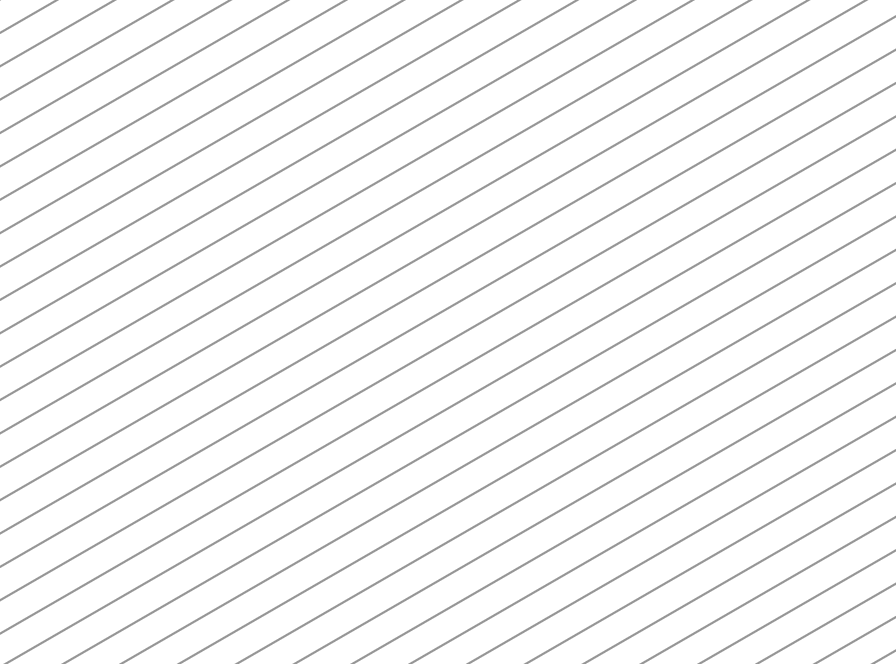
This pattern is drawn by a Shadertoy shader. Its source:

```glsl
// Thin grey parallel diagonal lines, evenly spaced on a white ground.

// Lengths are fractions of the canvas height.
const float LINE_ANGLE   = radians(30.0);
const float LINE_SPACING = 0.04353;
const float LINE_WIDTH   = 0.0033;
const float LINE_OFFSET  = 0.4313;   // distance of one line from the origin
const vec3  GROUND_COLOR = vec3(1.0);
const vec3  LINE_COLOR   = vec3(0.59);

// Distance to the centre of the nearest line in the repeating set.
float stripeDistance(vec2 p) {
    vec2 normal = vec2(-sin(LINE_ANGLE), cos(LINE_ANGLE));
    float across = (dot(p, normal) - LINE_OFFSET) / LINE_SPACING;
    return abs(fract(across + 0.5) - 0.5) * LINE_SPACING;
}

void mainImage(out vec4 fragColor, in vec2 fragCoord) {
    float pixel = 1.0 / iResolution.y;
    vec2 p = fragCoord * pixel;

    // Edge coverage ramps over one pixel.
    float edge = 0.5 * LINE_WIDTH - stripeDistance(p);
    float coverage = clamp(edge / pixel + 0.5, 0.0, 1.0);

    fragColor = vec4(mix(GROUND_COLOR, LINE_COLOR, coverage), 1.0);
}
```
